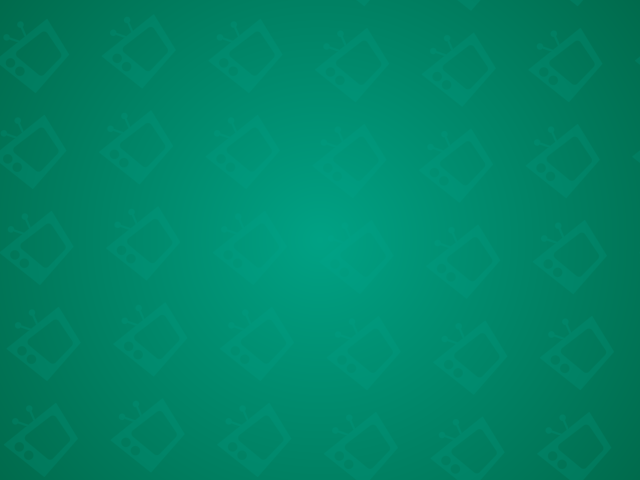
A WebGL 2 fragment shader for this pattern:

```glsl
#version 300 es
precision highp float;

uniform vec2 u_resolution;
out vec4 outColor;

const float TAU = 6.2831853;
const vec2 CANVAS = vec2(4.0 / 3.0, 1.0);      // canvas size, height is 1
const vec2 REPEATS = vec2(6.0, 5.0);
const vec2 GRID_SHIFT = vec2(-0.035, -0.0255);
const vec2 DRIFT = vec2(0.0156, 0.019);        // sway of rows and columns
const float MOTIF_SIZE = 0.1157;
const float MOTIF_OPACITY = 0.17;

const vec3 CENTER_GREEN = vec3(0.0, 0.635, 0.52);
const vec3 CORNER_GREEN = vec3(0.0, 0.418, 0.298);
const vec3 MOTIF_GREEN = vec3(0.0, 0.66, 0.57);

float disc(vec2 p, vec2 center, float radius) {
    return length(p - center) - radius;
}

float segment(vec2 p, vec2 a, vec2 b, float halfWidth) {
    vec2 ab = b - a;
    float t = clamp(dot(p - a, ab) / dot(ab, ab), 0.0, 1.0);
    return length(p - a - ab * t) - halfWidth;
}

// Signed distance to a convex quad with clockwise corners
float roundedQuad(vec2 p, vec2 a, vec2 b, vec2 c, vec2 d, float radius) {
    vec2 corners[4] = vec2[4](a, b, c, d);
    float nearest = 1e3;
    float side = -1e3;
    for (int i = 0; i < 4; i++) {
        vec2 start = corners[i];
        vec2 end = corners[(i + 1) % 4];
        vec2 dir = normalize(end - start);
        nearest = min(nearest, segment(p, start, end, 0.0));
        side = max(side, dot(p - start, vec2(-dir.y, dir.x)));
    }
    return (side > 0.0 ? nearest : -nearest) - radius;
}

// Rod with a ball on its tip
float antenna(vec2 p, vec2 base, vec2 tip) {
    return min(segment(p, base, tip, 0.02), disc(p, tip, 0.058));
}

// Tilted television set
float television(vec2 p) {
    float body = roundedQuad(p, vec2(-0.65, -0.09), vec2(0.267, 0.645),
                             vec2(0.65, 0.02), vec2(0.06, -0.655), 0.015);
    float glass = roundedQuad(p, vec2(-0.215, 0.03), vec2(0.215, 0.36),
                              vec2(0.45, 0.01), vec2(0.165, -0.285), 0.075);
    float knobs = min(disc(p, vec2(-0.39, -0.13), 0.085),
                      disc(p, vec2(-0.22, -0.28), 0.085));
    float rods = min(antenna(p, vec2(-0.20, 0.24), vec2(-0.46, 0.33)),
                     antenna(p, vec2(-0.10, 0.31), vec2(-0.21, 0.56)));
    float casing = max(body, -min(glass, knobs));
    return min(casing, rods);
}

// Position inside the repeat, with wrapping drift of rows and columns
vec2 motifSpace(vec2 p) {
    vec2 cellSize = CANVAS / REPEATS;
    vec2 grid = (p - GRID_SHIFT) / cellSize;
    vec2 cell = mod(floor(grid), REPEATS);
    vec2 phase = TAU * (cell + 0.5 - 0.5 * REPEATS) / REPEATS;
    vec2 offset = -DRIFT * sin(phase.yx);
    return ((fract(grid) - 0.5) * cellSize - offset) / MOTIF_SIZE;
}

vec3 glow(vec2 p) {
    float radius = length(p - 0.5 * CANVAS) / length(0.5 * CANVAS);
    return mix(CENTER_GREEN, CORNER_GREEN, radius);
}

void main() {
    vec2 p = gl_FragCoord.xy / u_resolution * CANVAS;
    float edge = 0.8 / (u_resolution.y * MOTIF_SIZE);

    float coverage = 1.0 - smoothstep(-edge, edge, television(motifSpace(p)));
    vec3 color = mix(glow(p), MOTIF_GREEN, coverage * MOTIF_OPACITY);
    outColor = vec4(color, 1.0);
}
```
